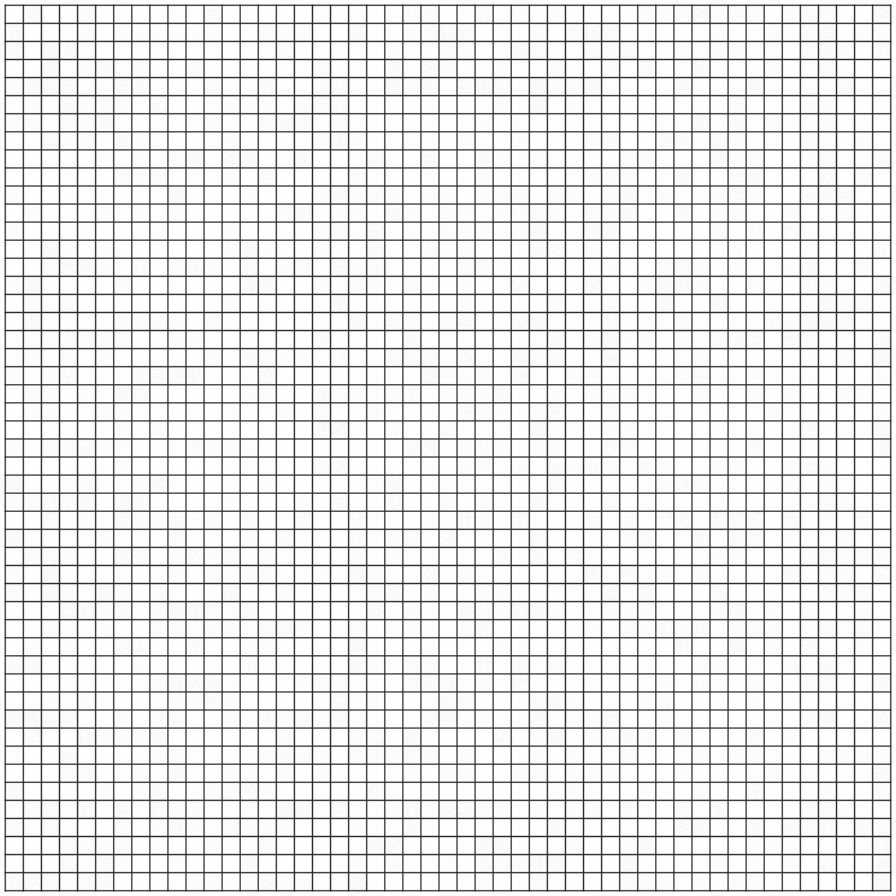
Give the GLSL for this pattern, as a WebGL 2 fragment shader.

```glsl
#version 300 es
precision highp float;
// Draws a square sheet of graph paper: 49 by 49 cells ruled in thin dark lines.

uniform vec2 u_resolution;
out vec4 fragColor;

const float CELLS = 49.0;
const float MARGIN = 0.0059;
const float LINE_WIDTH = 0.0014;
const float FILTER_PIXELS = 1.3;
const float SPECKLE_GRID = 512.0;
const float SPECKLE_STRENGTH = 0.025;
const vec3 PAPER = vec3(0.995);
const vec3 INK = vec3(0.14);

float hash(vec2 p) {
    return fract(sin(dot(p, vec2(127.1, 311.7))) * 43758.5453);
}

// Share of a box filter centred at x that lies between lo and hi.
float boxCoverage(float x, float lo, float hi, float filterWidth) {
    float r = 0.5 * filterWidth;
    return max(min(x + r, hi) - max(x - r, lo), 0.0) / filterWidth;
}

// Coverage of the nearest ruled line along one axis.
float ruledLine(float x, float pitch, float width, float filterWidth) {
    float index = clamp(floor((x - MARGIN) / pitch + 0.5), 0.0, CELLS);
    float center = MARGIN + index * pitch;
    return boxCoverage(x, center - 0.5 * width, center + 0.5 * width, filterWidth);
}

// Coverage of the ruled area along one axis, so lines stop at the frame.
float ruledExtent(float x, float width, float filterWidth) {
    float inset = MARGIN - 0.5 * width;
    return boxCoverage(x, inset, 1.0 - inset, filterWidth);
}

// Faint print noise whose strength differs from cell to cell.
float speckle(vec2 p, float pitch) {
    vec2 cell = floor((p - MARGIN) / pitch);
    float wear = smoothstep(0.35, 1.0, hash(cell + 7.0));
    float grain = hash(floor(p * SPECKLE_GRID));
    return wear * grain * SPECKLE_STRENGTH;
}

void main() {
    float side = min(u_resolution.x, u_resolution.y);
    vec2 p = (gl_FragCoord.xy - 0.5 * u_resolution) / side + 0.5;
    float pitch = (1.0 - 2.0 * MARGIN) / CELLS;
    float filterWidth = FILTER_PIXELS / side;

    // Two families of lines, trimmed to the frame
    float vertical = ruledLine(p.x, pitch, LINE_WIDTH, filterWidth)
                   * ruledExtent(p.y, LINE_WIDTH, filterWidth);
    float horizontal = ruledLine(p.y, pitch, LINE_WIDTH, filterWidth)
                     * ruledExtent(p.x, LINE_WIDTH, filterWidth);
    float ink = 1.0 - (1.0 - vertical) * (1.0 - horizontal);

    // Paper, speckle and ink
    vec3 paper = PAPER - speckle(p, pitch);
    fragColor = vec4(mix(paper, INK, ink), 1.0);
}
```
